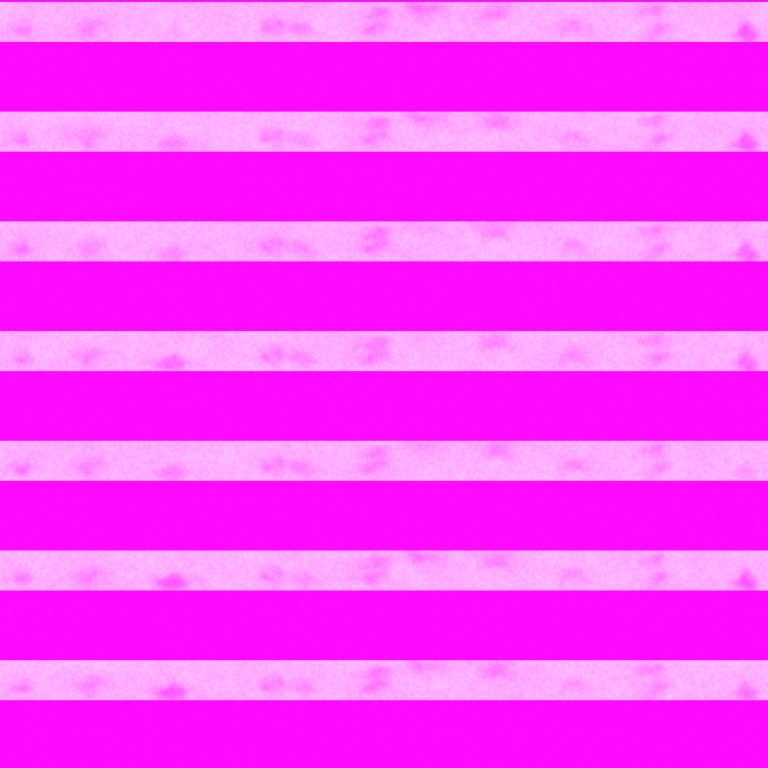
Give the GLSL for this pattern, as a three.js fragment shader.

```glsl
#define STRIPES 7.0
#define BAND_CENTRE 0.8
#define BAND_HALF 0.1825
#define EDGE_SOFT 0.007
#define STAINS 11
#define STAIN_DEPTH 0.29
#define CLOUD_DEPTH 0.09
#define GRAIN_DEPTH 0.09
#define MAGENTA vec3(1.0, 0.04, 1.0)
#define PALE_PINK vec3(1.0, 0.73, 1.0)

varying vec2 vUv;

float hash(vec2 p) {
  vec3 q = fract(p.xyx * 0.1031);
  q += dot(q, q.yzx + 33.33);
  return fract((q.x + q.y) * q.z);
}

// Value noise that wraps over the unit square
float noise(vec2 uv, vec2 period) {
  vec2 p = uv * period;
  vec2 cell = floor(p);
  vec2 f = fract(p);
  f = f * f * (3.0 - 2.0 * f);
  vec2 a = mod(cell, period);
  vec2 b = mod(cell + 1.0, period);
  return mix(mix(hash(a), hash(vec2(b.x, a.y)), f.x),
             mix(hash(vec2(a.x, b.y)), hash(b), f.x), f.y);
}

// Blurred stains at the same places in every band; some change strength by row
float stains(vec2 uv, vec2 bandPos, float row) {
  vec2 tile = vec2(uv.x, fract(uv.y * STRIPES));
  vec2 warp = vec2(noise(tile, vec2(60.0, 9.0)),
                   noise(tile + 0.37, vec2(52.0, 8.0))) - 0.5;
  float total = 0.0;
  for (int i = 0; i < STAINS; i++) {
    float id = float(i);
    float centreX = (id + 0.85 * hash(vec2(id, 11.3))) / float(STAINS);
    float centreY = mix(0.006, 0.018, hash(vec2(id, 23.7)));
    float lower = hash(vec2(id, 31.1)) < 0.65 ? -1.0 : 1.0;
    float paired = step(0.78, hash(vec2(id, 47.9)));
    float y = mix(bandPos.y * lower, abs(bandPos.y), paired);

    vec2 d = vec2(fract(bandPos.x - centreX + 0.5) - 0.5, y - centreY);
    d += warp * vec2(0.022, 0.012);
    vec2 size = vec2(mix(0.013, 0.026, hash(vec2(id, 59.2))), 0.011);

    float steady = mix(0.45, 0.85, hash(vec2(id, 67.4)));
    float changing = mix(0.1, 1.25, hash(vec2(id + 5.0, row * 3.0 + 71.0)));
    float strength = mod(id, 4.0) == 2.0 ? changing : steady;
    total += strength * exp(-dot(d / size, d / size));
  }
  return min(total, 1.25);
}

void main() {
  float row = mod(floor(vUv.y * STRIPES), STRIPES);
  float offset = fract(vUv.y * STRIPES) - BAND_CENTRE;
  float band = smoothstep(-EDGE_SOFT, EDGE_SOFT, BAND_HALF - abs(offset));

  // Faded dye: soft clouds, stains and a fine paper grain
  float cloud = 0.6 * noise(vUv, vec2(24.0, 35.0))
              + 0.4 * noise(vUv, vec2(70.0, 84.0));
  float grain = noise(vUv, vec2(320.0)) - 0.5;
  float stain = stains(vUv, vec2(vUv.x, offset / STRIPES), row);

  vec3 pale = PALE_PINK;
  pale.g += GRAIN_DEPTH * grain - CLOUD_DEPTH * cloud - STAIN_DEPTH * stain;
  vec3 solid = MAGENTA;
  solid.g += 0.2 * GRAIN_DEPTH * grain;

  gl_FragColor = vec4(mix(solid, pale, band), 1.0);
}
```
